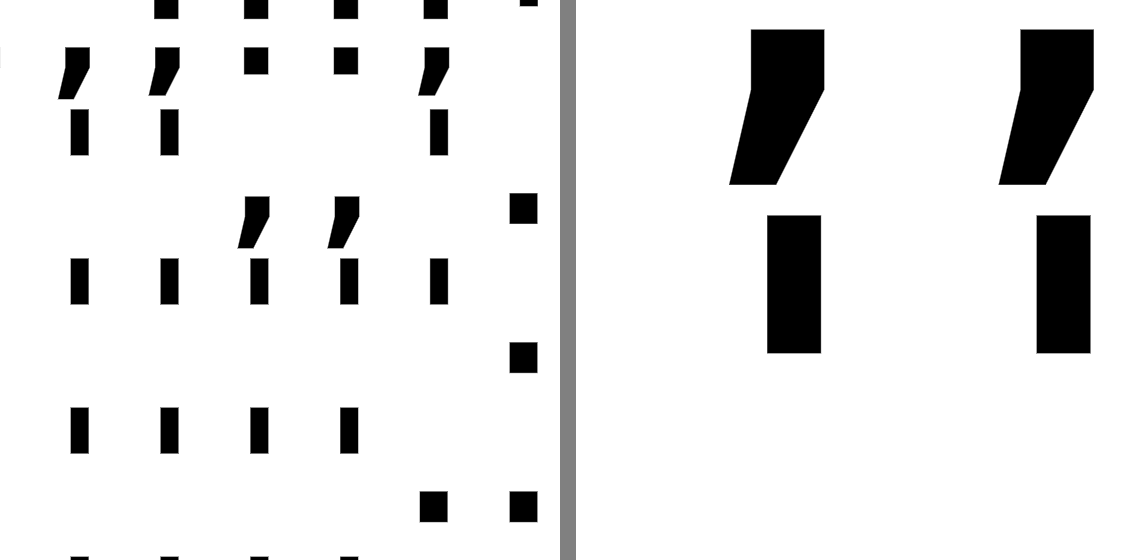
Left: the whole. Right: its middle third, enlarged.
Give the GLSL for this pattern, as a Shadertoy shader.

```glsl
// Black punctuation marks on white, set in a fixed-pitch grid of columns and lines.
// Each cell picks its mark by rule from its column and line; marks are
// distance functions of boxes and a kinked, slanted tail.

const float UNITS = 768.0;                  // design units per canvas height
const vec2 PITCH = vec2(123.2, 204.5);      // column and line spacing
const vec2 FIRST_CELL = vec2(0.0, -54.5);   // top left of column 0, line 0
const vec2 CELL_MARGIN = vec2(40.0, -7.0);  // keeps marks clear of cell borders

const vec3 PAPER = vec3(1.0);
const vec3 INK = vec3(0.0);

const int TICK = 0;
const int PERIOD = 1;
const int COMMA = 2;
const int COLON = 3;
const int SEMICOLON = 4;

float box(vec2 p, vec2 low, vec2 high) {
    vec2 d = abs(p - 0.5 * (low + high)) - 0.5 * (high - low);
    return max(d.x, d.y);
}

// Upright block whose lower part leans left and narrows
float tail(vec2 p, float height) {
    float drop = max(p.y - 27.5, 0.0);
    float left = (-0.23 * drop - p.x) * (drop > 0.0 ? 0.975 : 1.0);
    float right = (p.x - 33.5 + 0.506 * drop) * (drop > 0.0 ? 0.892 : 1.0);
    return max(max(left, right), max(-p.y, p.y - height));
}

float smallDot(vec2 p, float top) {
    return box(p, vec2(88.3, top), vec2(121.4, top + 37.0));
}

// Distance to one mark, measured from the top left of its cell
float markDistance(vec2 p, int kind) {
    vec2 tailStart = vec2(89.6, 119.5);
    if (kind == TICK) return box(p, vec2(97.0, 0.0), vec2(121.6, 63.0));
    if (kind == PERIOD) return box(p, vec2(83.0, 115.0), vec2(121.0, 157.0));
    if (kind == COMMA) return tail(p - tailStart, 71.0);
    float upper = smallDot(p, 43.5);
    if (kind == COLON) return min(upper, smallDot(p, 119.5));
    return min(upper, tail(p - tailStart, 66.0));
}

// The top line is an arch of heavier marks; below it ticks give way to periods
int markKind(int column, int line) {
    bool central = column == 2 || column == 3;
    if (line == 0) {
        if (central) return COLON;
        if (column == 1 || column == 4) return SEMICOLON;
        return column < 1 ? COMMA : TICK;
    }
    if (line == 1 && central) return COMMA;
    return column < 5 - (line - 1) / 2 ? TICK : PERIOD;
}

void mainImage(out vec4 fragColor, in vec2 fragCoord) {
    // Design units, y running down from the top edge
    vec2 p = vec2(fragCoord.x, iResolution.y - fragCoord.y) * UNITS / iResolution.y;
    p -= FIRST_CELL;

    vec2 cell = floor((p - CELL_MARGIN) / PITCH);
    int kind = markKind(int(cell.x), int(cell.y));
    float d = markDistance(p - cell * PITCH, kind);

    // Edge coverage, a little wider than one pixel
    float softness = 1.3 * UNITS / iResolution.y;
    float coverage = clamp(0.5 - d / softness, 0.0, 1.0);
    fragColor = vec4(mix(PAPER, INK, coverage), 1.0);
}
```
